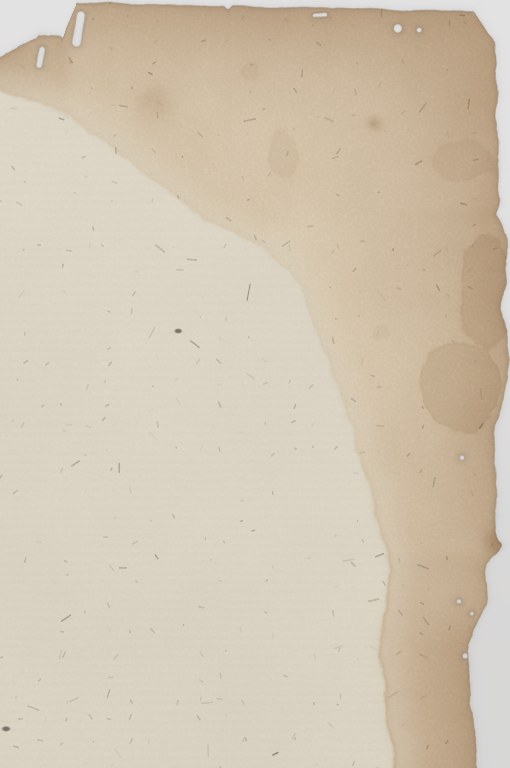
Give the GLSL for this texture, as a Shadertoy shader.

```glsl
float hash(vec2 c) {
    return fract(sin(dot(c, vec2(127.1, 311.7))) * 43758.5);
}

vec2 hash2(vec2 c) {
    return vec2(hash(c), hash(c + 17.3));
}

float cellular(vec2 p) {
    vec2 cell = floor(p), f = fract(p);
    float nearest = 2.0;
    for (int j = -1; j <= 1; j++)
    for (int i = -1; i <= 1; i++) {
        vec2 o = vec2(i, j);
        nearest = min(nearest, length(o + hash2(cell + o) - f));
    }
    return nearest;
}

// Layered, rotated sines, roughly -1 to 1
float waves(vec2 p) {
    float sum = 0.0, amp = 0.5;
    for (int i = 0; i < 6; i++) {
        p = mat2(0.8, 0.6, -0.6, 0.8) * p * 1.9 + 1.7;
        sum += amp * sin(p.x + 1.3 * sin(p.y));
        amp *= 0.58;
    }
    return sum;
}

float ramp(float t, float a, float b, float rise) {
    return rise * clamp((t - a) / (b - a), 0.0, 1.0);
}

float bump(float t, float centre, float width) {
    float k = (t - centre) / width;
    return exp(-k * k);
}

float topEdge(float x) {
    return 0.072 - ramp(x, 0.0, 0.05, 0.024) - ramp(x, 0.082, 0.1, 0.045)
         + ramp(x, 0.1, 0.62, 0.012) + 0.005 * bump(x, 0.298, 0.004);
}

float rightEdge(float y) {
    return 0.616 + ramp(y, 0.012, 0.055, 0.03) + ramp(y, 0.055, 0.25, 0.008)
         + ramp(y, 0.28, 0.31, 0.009) - ramp(y, 0.49, 0.56, 0.016)
         - ramp(y, 0.71, 0.735, 0.01) - ramp(y, 0.78, 0.84, 0.027)
         + ramp(y, 0.85, 1.0, 0.015) - 0.007 * bump(y, 0.28, 0.012)
         + 0.008 * bump(y, 0.712, 0.012) - 0.008 * bump(y, 0.395, 0.02);
}

float tideLine(float y) {
    return ramp(y, 0.0, 0.12, 0.41) - 0.41 + ramp(y, 0.12, 0.139, 0.065)
         + ramp(y, 0.139, 0.178, 0.065) + ramp(y, 0.178, 0.283, 0.13)
         + ramp(y, 0.283, 0.323, 0.085) + ramp(y, 0.323, 0.371, 0.046)
         + ramp(y, 0.371, 0.625, 0.091) + ramp(y, 0.625, 0.742, 0.026)
         - ramp(y, 0.742, 0.833, 0.013) + ramp(y, 0.833, 1.0, 0.019);
}

float capsule(vec2 p, vec2 a, vec2 b, float r) {
    vec2 d = b - a;
    return length(p - a - d * clamp(dot(p - a, d) / dot(d, d), 0.0, 1.0)) - r;
}

float ellipse(vec2 p, vec2 centre, vec2 r) {
    return (length((p - centre) / r) - 1.0) * min(r.x, r.y);
}

// Dried blot: even tint with a darker rim
vec3 blot(vec3 col, float d, float strength) {
    float amount = smoothstep(0.002, -0.002, d) + 0.6 * exp(-abs(d) / 0.0018);
    return col * (1.0 - strength * amount * vec3(0.7, 1.0, 1.3));
}

// Short fibres, one at most in each cell
float fibres(vec2 p, float scale, float density, float px) {
    vec2 cell = floor(p * scale);
    vec2 centre = (cell + 0.25 + 0.5 * hash2(cell)) / scale;
    float angle = 6.283 * hash(cell + 5.1);
    vec2 arm = vec2(cos(angle), sin(angle)) * 0.13 * hash(cell + 9.7) / scale;
    float d = capsule(p, centre - arm, centre + arm, 0.0004);
    return smoothstep(px, 0.0, d) * step(hash(cell + 3.3), density) * hash(cell + 8.2);
}

void mainImage(out vec4 fragColor, in vec2 fragCoord) {
    float px = 1.0 / iResolution.y;
    vec2 p = fragCoord / iResolution.xy;
    p = vec2(p.x * 0.6667, 1.0 - p.y);
    float rough = waves(p * 28.0), mottle = waves(p * 7.0 + 4.0);
    float grain = cellular(p * 230.0) - 0.5;

    // Torn sheet outline, with wormholes
    float right = rightEdge(p.y) + 0.003 * rough - p.x;
    float top = p.y - topEdge(p.x) + 0.0015 * rough * (1.0 + 2.0 * step(p.x, 0.1));
    float sheet = min(right, top);
    float hole = capsule(p, vec2(0.055, 0.065), vec2(0.051, 0.085), 0.004);
    hole = min(hole, capsule(p, vec2(0.106, 0.02), vec2(0.1, 0.055), 0.005));
    hole = min(hole, capsule(p, vec2(0.411, 0.02), vec2(0.425, 0.019), 0.002));
    vec3 pits[6] = vec3[6](vec3(0.52, 0.037, 0.005), vec3(0.548, 0.039, 0.003),
        vec3(0.604, 0.596, 0.003), vec3(0.608, 0.854, 0.004),
        vec3(0.617, 0.799, 0.003), vec3(0.6, 0.783, 0.003));
    for (int i = 0; i < 6; i++) hole = min(hole, length(p - pits[i].xy) - pits[i].z);
    sheet = min(sheet, hole + 0.001 * rough);

    // Clean paper with faint laid lines
    vec3 col = mix(vec3(0.868, 0.842, 0.782), vec3(0.85, 0.82, 0.755), p.y);
    col += 0.006 * mottle + 0.003 * sin(p.y * 520.0 + rough);

    // Water stain, darkening toward the outer edges
    float slope = (tideLine(p.y + 0.02) - tideLine(p.y - 0.02)) / 0.04;
    float tide = (p.x - tideLine(p.y)) / sqrt(1.0 + slope * slope) + 0.004 * rough;
    float depth = 1.0 - (1.0 - 0.9 * exp(-max(right, 0.0) / 0.1))
                      * (1.0 - 0.85 * exp(-max(top, 0.0) / 0.095));
    depth += 0.1 * mottle + 0.16 * smoothstep(0.72, 0.95, p.y);
    vec3 stain = mix(vec3(0.847, 0.787, 0.688), vec3(0.715, 0.61, 0.495), clamp(depth, 0.0, 1.0));
    float soak = smoothstep(-0.003, 0.004, tide) * (0.6 + 0.4 * smoothstep(0.0, 0.05, tide));
    col = mix(col, stain, soak);
    float rim = exp(-abs(tide - 0.002) / 0.003) * (0.025 + 0.06 * smoothstep(0.55, 0.8, p.y));
    col *= 1.0 - rim * vec3(0.6, 1.0, 1.6);

    // Separate blots and rust spots
    float wob = 0.005 * rough;
    float pool = min(ellipse(p, vec2(0.603, 0.502), vec2(0.053, 0.06)),
                     ellipse(p, vec2(0.635, 0.385), vec2(0.035, 0.075)));
    col = blot(col, pool + wob, 0.065);
    col = blot(col, ellipse(p, vec2(0.605, 0.208), vec2(0.038, 0.028)) + wob, 0.035);
    col = blot(col, ellipse(p, vec2(0.37, 0.202), vec2(0.016, 0.036)) + wob, 0.035);
    col = blot(col, ellipse(p, vec2(0.329, 0.093), vec2(0.011, 0.011)) + wob, 0.025);
    col = blot(col, ellipse(p, vec2(0.497, 0.432), vec2(0.012, 0.01)) + wob, 0.025);
    float rust = bump(length(p - vec2(0.49, 0.161)), 0.0, 0.009)
               + bump(length(p - vec2(0.65, 0.705)), 0.0, 0.016)
               + 0.4 * bump(length(p - vec2(0.2, 0.135)), 0.0, 0.025);
    col *= 1.0 - rust * (0.14 + 0.08 * rough) * vec3(0.7, 1.0, 1.3);

    // Grain, fibres and dark specks
    col += grain * mix(0.014, 0.026, soak);
    col *= 1.0 - 0.22 * fibres(p, 17.0, 0.5, px) - 0.16 * fibres(p + 0.37, 34.0, 0.4, px);
    float speck = min(ellipse(p, vec2(0.233, 0.431), vec2(0.0045, 0.0028)),
                      ellipse(p, vec2(0.008, 0.949), vec2(0.005, 0.003)));
    speck = min(speck, capsule(p, vec2(0.327, 0.37), vec2(0.323, 0.391), 0.0004));
    speck = min(speck, capsule(p, vec2(0.357, 0.983), vec2(0.363, 0.98), 0.0008));
    col *= 1.0 - 0.45 * smoothstep(px, -px, speck);

    // Worn edge over the pale backing
    col *= 1.0 - 0.12 * exp(-max(sheet, 0.0) / 0.003);
    vec3 backing = mix(vec3(0.89, 0.885, 0.885), vec3(0.845, 0.842, 0.84), smoothstep(0.2, 0.9, p.y));
    backing *= 1.0 - 0.06 * exp(min(sheet, 0.0) / 0.004);
    col = mix(backing, col, smoothstep(-px, px, sheet));
    fragColor = vec4(clamp(col, 0.0, 1.0), 1.0);
}
```
